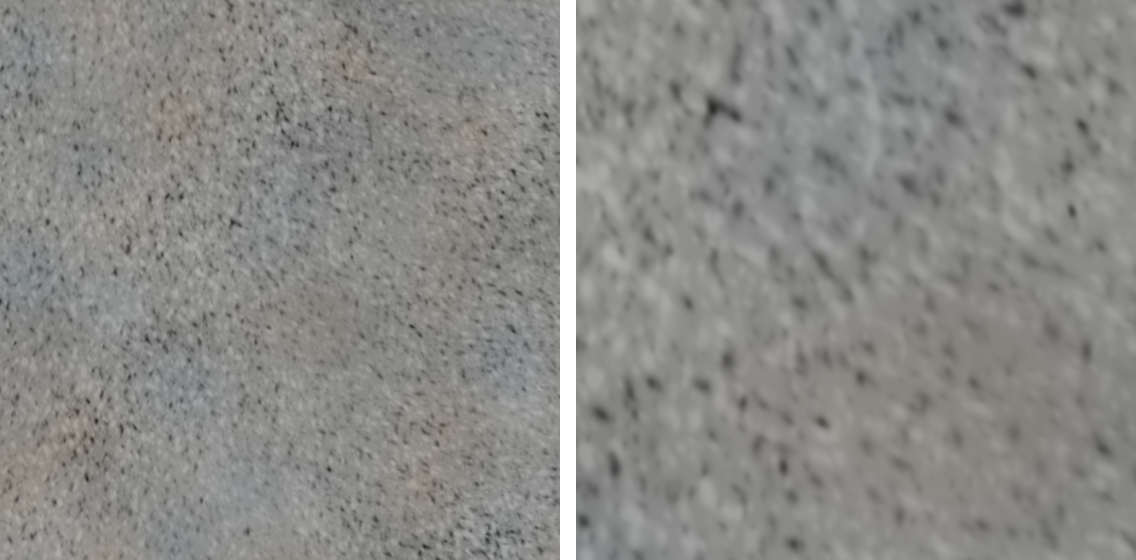
Left: the whole. Right: its middle third, enlarged.
Give the GLSL for this texture, as a Shadertoy shader.

```glsl
// Fine grey granite: soft, elongated mineral grains over a faintly mottled ground.
// Grains are cellular splats of random tone, upright at the left and leaning at
// the right; a few dark specks and pale brown stains are added on top.

#define BASE_COLOR     vec3(0.543, 0.543, 0.533)
#define STAIN_COLOR    vec3(0.022, 0.000, -0.026)
#define SPECK_COLOR    vec3(0.25, 0.24, 0.24)
#define GRAIN_CELLS    68.0
#define FINE_CELLS     118.0
#define GRAIN_CONTRAST 0.145
#define FINE_CONTRAST  0.070
#define MOTTLE         0.045
#define DARK_SKEW      2.5
#define LEAN           0.85
#define SPECK_CELLS    12.0
#define SPECK_CHANCE   0.13

vec4 hash4(vec2 p) {
    vec4 q = fract(p.xyxy * vec4(0.1031, 0.1030, 0.0973, 0.1099));
    q += dot(q, q.wzxy + 33.33);
    return fract((q.xxyz + q.yzzw) * q.zywx);
}

// Coordinates across and along an axis tilted to the left of upright.
vec2 alongAxis(vec2 d, float tilt) {
    float c = cos(tilt), s = sin(tilt);
    return vec2(c * d.x + s * d.y, c * d.y - s * d.x);
}

// Sum of soft oval splats, one per cell, each lighter or darker than zero.
float splats(vec2 p, float tilt, vec2 falloff, float seed) {
    vec2 cell = floor(p);
    float total = 0.0;
    for (int j = -1; j <= 1; j++) {
        for (int i = -1; i <= 1; i++) {
            vec2 id = cell + vec2(i, j);
            vec4 rnd = hash4(id + seed);
            vec2 d = alongAxis(p - id - rnd.xy, tilt + (rnd.z - 0.5) * 1.3);
            total += (2.0 * rnd.w - 1.0) * exp(-dot(d * d, falloff));
        }
    }
    return total;
}

// Coverage of sparse dark specks, kept well inside their cells.
float specks(vec2 p, float tilt) {
    vec2 id = floor(p);
    vec4 rnd = hash4(id + 311.0);
    vec2 d = alongAxis(p - id - mix(vec2(0.25), vec2(0.75), rnd.xy), tilt - 0.3);
    float size = mix(0.6, 1.1, rnd.z);
    float shape = exp(-dot(d * d, vec2(420.0, 130.0)) / (size * size));
    return shape * step(rnd.w, SPECK_CHANCE);
}

void mainImage(out vec4 fragColor, in vec2 fragCoord) {
    vec2 uv = fragCoord / iResolution.y;
    float tilt = LEAN * smoothstep(0.0, 1.0, uv.x);

    // Broad variation of tone, contrast and tint
    vec2 broad = vec2(5.0);
    float mottle = splats(uv * 7.0, 0.0, broad, 17.0);
    float clarity = 1.0 + 0.45 * splats(uv * 5.0, 0.0, broad, 53.0);
    float stain = splats(uv * 6.0, 0.0, broad, 91.0) + 0.25 * (0.5 - uv.x);

    // Two sizes of grain, skewed so that dark wisps stand out
    float grain = GRAIN_CONTRAST * splats(uv * GRAIN_CELLS, tilt, vec2(14.0, 4.5), 137.0)
                + FINE_CONTRAST * splats(uv * FINE_CELLS, tilt, vec2(12.0, 4.5), 211.0);
    grain *= clarity;
    grain -= DARK_SKEW * grain * grain;

    vec3 color = BASE_COLOR + grain + MOTTLE * mottle + STAIN_COLOR * stain;
    color = mix(color, SPECK_COLOR, 0.85 * specks(uv * SPECK_CELLS, tilt));
    fragColor = vec4(color, 1.0);
}
```
